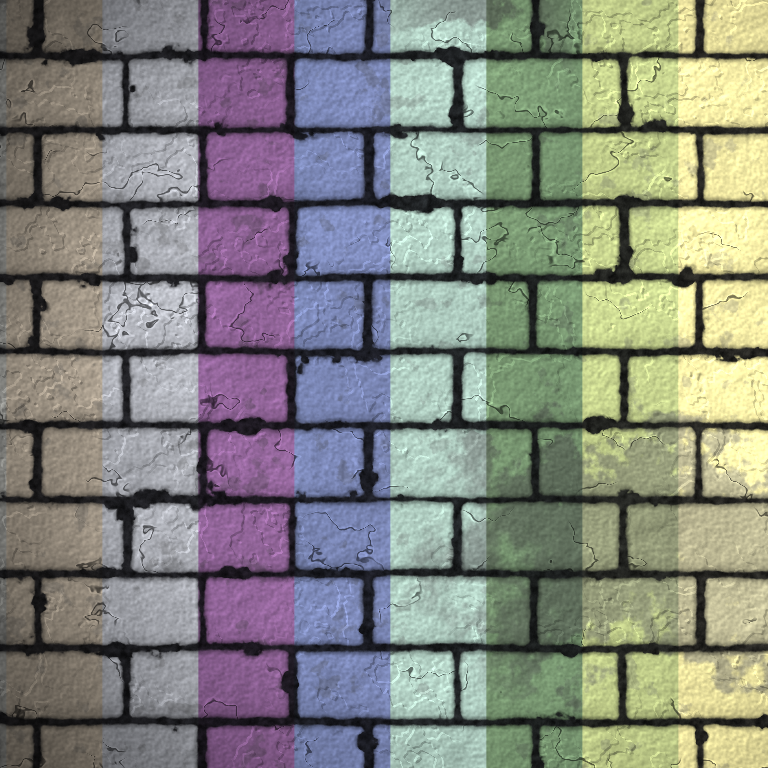
A WebGL 2 fragment shader for this texture:

```glsl
#version 300 es
precision highp float;
// Old brick wall in running bond, painted in vertical pastel stripes, flaking and vignetted.

uniform vec2 u_resolution;
out vec4 fragColor;

const vec2 PITCH = vec2(0.2155, 0.0964); // brick plus joint
const vec3 STRIPES[9] = vec3[9](
    vec3(0.62, 0.62, 0.60), vec3(0.67, 0.62, 0.55), vec3(0.66, 0.67, 0.70),
    vec3(0.54, 0.36, 0.57), vec3(0.45, 0.50, 0.69), vec3(0.64, 0.76, 0.71),
    vec3(0.43, 0.55, 0.40), vec3(0.73, 0.78, 0.50), vec3(0.95, 0.91, 0.61));

float hash(vec2 p) {
    return fract(sin(dot(p, vec2(127.1, 311.7))) * 43758.5453);
}

float noise(vec2 p) {
    vec2 i = floor(p), f = fract(p);
    f = f * f * (3.0 - 2.0 * f);
    return mix(mix(hash(i), hash(i + vec2(1, 0)), f.x),
               mix(hash(i + vec2(0, 1)), hash(i + vec2(1, 1)), f.x), f.y);
}

float fbm(vec2 p) {
    float sum = 0.0, amp = 0.5;
    for (int i = 0; i < 5; i++) {
        sum += amp * noise(p);
        p = mat2(1.6, 1.2, -1.2, 1.6) * p + 7.3;
        amp *= 0.5;
    }
    return sum / 0.96875;
}

// Relief of the paint: wrinkled skin, fine grain and flakes with sharp ragged rims
float paintHeight(vec2 p) {
    float field = fbm(p * 19.0) + 0.06 * noise(p * 160.0);
    float flakes = smoothstep(0.57, 0.59, field) + smoothstep(0.44, 0.455, field);
    float patchy = smoothstep(0.35, 0.7, noise(p * 12.0 + 33.0));
    return 0.75 * fbm(p * 55.0) + 0.22 * noise(p * 230.0) + 0.36 * flakes * patchy;
}

// Signed distance to a box with rounded corners
float roundBox(vec2 p, vec2 halfSize, float r) {
    vec2 q = abs(p) - halfSize + r;
    return length(max(q, 0.0)) + min(max(q.x, q.y), 0.0) - r;
}

vec3 stripeColor(float x, float pixel) {
    float s = (x - 0.009) / 0.125 + 1.0;
    int i = clamp(int(floor(s)), 0, 8);
    float blend = smoothstep(1.0 - pixel / 0.125, 1.0, fract(s));
    return mix(STRIPES[i], STRIPES[min(i + 1, 8)], blend);
}

void main() {
    vec2 uv = gl_FragCoord.xy / u_resolution;
    float pixel = 1.0 / min(u_resolution.x, u_resolution.y);
    vec2 p = vec2(uv.x, 1.0 - uv.y); // measured down from the top

    // Brick layout: every second course is shifted
    vec2 w = p + 0.003 * (vec2(noise(p * 13.0), noise(p * 13.0 + 40.0)) - 0.5);
    float row = floor((w.y - 0.0725) / PITCH.y);
    float shift = mod(row, 2.0) < 0.5 ? 0.165 : 0.049;
    vec2 grid = (w - vec2(shift, 0.0725)) / PITCH;
    vec2 id = floor(grid);
    vec2 local = (fract(grid) - 0.5) * PITCH;
    local += (vec2(hash(id + 3.1), hash(id + 8.7)) - 0.5) * vec2(0.004, 0.0025);

    // Ragged brick outline with a few chipped edges
    float d = roundBox(local, PITCH * 0.5 - vec2(0.0050, 0.0042), 0.007);
    d += 0.006 * (fbm(p * 75.0) - 0.5);
    d += 0.008 * smoothstep(0.62, 0.78, fbm(p * 27.0 + 5.0));
    float brick = 1.0 - smoothstep(-0.0008 - 0.7 * pixel, 0.0008 + 0.7 * pixel, d);

    // Light from the upper left rakes over the paint
    vec2 s = p + 5.0 * vec2(hash(id), hash(id + 19.0));
    float relief = paintHeight(s + 0.0011) - paintHeight(s - 0.0011);
    float light = 0.99 + clamp(0.62 * relief, -0.40, 0.2);
    light *= 0.93 + 0.14 * fbm(p * 9.0);
    light *= 0.96 + 0.08 * hash(id + 31.0);
    light *= 0.94 + 0.12 * noise(p * 350.0);

    // Jagged hairline cracks in patches, with a lit lip beside them
    vec2 jag = s + 0.010 * vec2(noise(s * 85.0), noise(s * 85.0 + 17.0));
    float field = fbm(jag * vec2(10.0, 13.0) + 20.0) - 0.48;
    float patchy = smoothstep(0.48, 0.62, noise(s * 19.0 + 9.0));
    float crack = 1.0 - smoothstep(0.002, 0.008 + pixel, abs(field));
    float lip = 1.0 - smoothstep(0.002, 0.012, abs(field - 0.014));
    light *= 1.0 + patchy * (0.12 * lip - 0.5 * crack);

    // Rims: dark all round, lit along the top
    light *= 1.0 - 0.28 * smoothstep(-0.006, 0.0, d);
    light *= 1.0 - 0.12 * smoothstep(0.020, 0.046, local.y);
    light *= 1.0 + 0.09 * smoothstep(-0.034, -0.041, -0.075 - local.y);

    // Worn, dirty paint low on the right and along the top
    float ragged = fbm(p * 18.0) - 0.5 + 0.5 * (fbm(p * 70.0) - 0.5);
    float low = smoothstep(0.57, 0.61, p.y + 0.25 * ragged)
              * (1.0 - smoothstep(0.83, 0.89, p.y + 0.3 * ragged));
    float wear = low * smoothstep(0.54, 0.68, p.x + 0.3 * ragged);
    wear = max(wear, smoothstep(0.45, 0.60, p.x) * (1.0 - smoothstep(0.68, 0.78, p.x))
                   * (1.0 - smoothstep(0.02, 0.05, p.y + 0.2 * ragged)));
    wear = max(wear, 0.5 * smoothstep(0.66, 0.74, fbm(p * 38.0 + 60.0)));

    vec3 stripe = stripeColor(uv.x, pixel);
    vec3 dirty = mix(stripe, vec3(dot(stripe, vec3(0.3, 0.59, 0.11))), 0.35) * 0.75;
    vec3 face = mix(stripe, dirty, wear) * light;

    // Dark gritty mortar takes a little of the stripe tint
    float grit = fbm(p * 150.0);
    vec3 mortar = mix(vec3(0.10, 0.10, 0.12), stripe * 0.22, 0.4) * (0.2 + 1.6 * grit);
    vec3 color = mix(mortar, face, brick);
    color = mix(vec3(dot(color, vec3(0.3, 0.59, 0.11))), color, 0.9);

    // Vignette, strongest on the left corners
    color *= 1.0 - 0.6 * smoothstep(0.40, 0.95, length(p - vec2(0.66, 0.48)));
    fragColor = vec4(color, 1.0);
}
```
